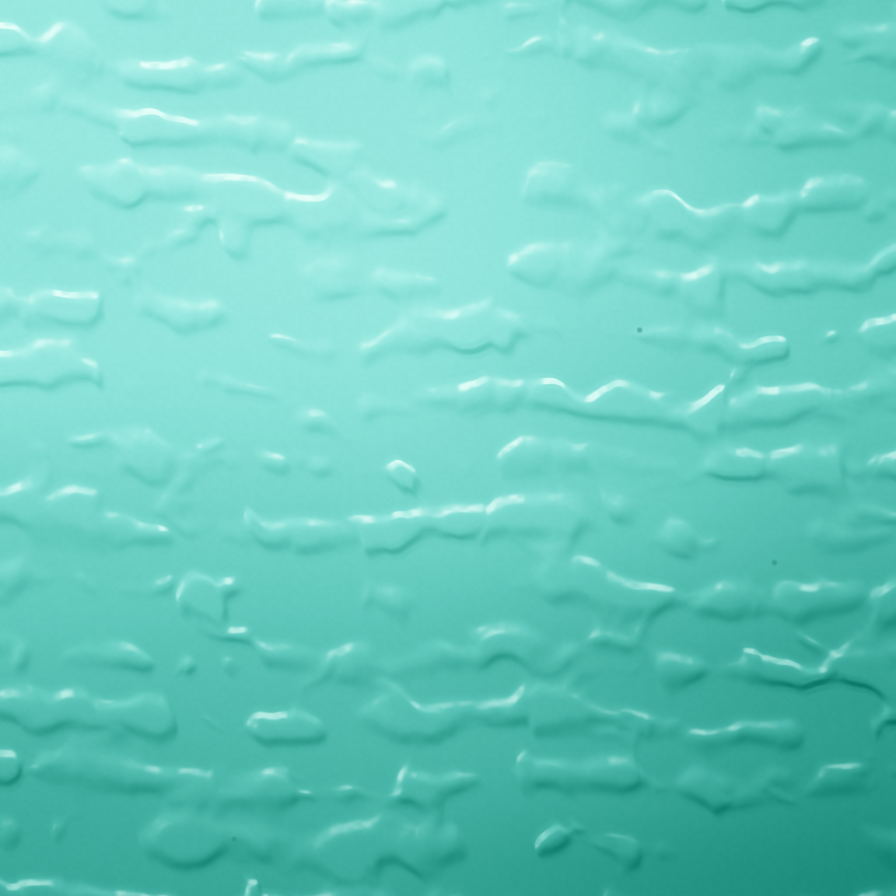
A Shadertoy shader for this texture:

```glsl
// Glossy turquoise plastic embossed with rows of soft, irregular bumps.

float hash(vec2 p) {
    return fract(sin(dot(p, vec2(127.1, 311.7))) * 43758.5453);
}

float noise(vec2 p) {
    vec2 i = floor(p), f = fract(p);
    f = f * f * f * (f * (f * 6.0 - 15.0) + 10.0);
    return mix(mix(hash(i), hash(i + vec2(1, 0)), f.x),
               mix(hash(i + vec2(0, 1)), hash(i + vec2(1, 1)), f.x), f.y);
}

// Height of the embossing: stretched noise gathered into wavy rows
float relief(vec2 p) {
    float rows = 0.5 + 0.5 * cos(6.2832 * (13.5 * p.y + 0.8 * noise(p * vec2(5.0, 3.0))));
    float softness = mix(0.07, 0.2, noise(p * vec2(11.0, 15.0) + 80.0));
    p += 0.036 * (vec2(noise(p * 23.0), noise(p * 23.0 + 40.0)) - 0.5);
    float blobs = 0.46 * noise(p * vec2(13.0, 20.0) + 7.0)
                + 0.34 * noise(p * vec2(29.0, 33.0) + 3.0)
                + 0.07 * noise(p * vec2(64.0, 70.0) + 11.0);
    return smoothstep(-softness, softness, blobs + 0.25 * rows - 0.69);
}

// Turquoise ramp from deep shade (0) to pale light (1)
vec3 turquoise(float t) {
    return vec3(0.16, 0.60, 0.54) + t * vec3(0.51, 0.50, 0.53)
         - t * t * vec3(0.0, 0.16, 0.16);
}

// A few tiny pits
float specks(vec2 p) {
    vec2 cell = floor(p * 9.0);
    vec2 center = 0.2 + 0.6 * vec2(hash(cell + 5.0), hash(cell + 9.0));
    float d = length(fract(p * 9.0) - center) / 9.0;
    return step(0.94, hash(cell + 2.0)) * smoothstep(0.0045, 0.001, d);
}

void mainImage(out vec4 fragColor, in vec2 fragCoord) {
    vec2 uv = fragCoord / iResolution.xy;
    vec2 p = fragCoord / iResolution.y;

    // Broad light, falling off to the bottom and the right
    float light = 0.09 + 0.74 * smoothstep(-0.06, 0.74, uv.y);
    light -= 0.42 * smoothstep(0.4, 1.1, uv.x) * mix(0.5, 1.0, uv.y);
    light += 0.08 * (noise(p * vec2(3.0, 7.0) + 20.0) - 0.5);

    // Slopes facing the lamp above brighten, those below darken
    vec2 toLamp = vec2(-0.0014, 0.003);
    float height = relief(p);
    float slope = relief(p - toLamp) - relief(p + toLamp);
    float broadSlope = relief(p - toLamp * 3.0) - relief(p + toLamp * 3.0);
    float tone = light + 0.03 * height
               + 0.20 * max(slope, 0.0) + 0.07 * max(broadSlope, 0.0)
               - 0.24 * max(-slope, 0.0) - 0.07 * max(-broadSlope, 0.0);

    // Broken white glints along the upper edges
    float patches = smoothstep(0.3, 0.65, noise(p * vec2(42.0, 30.0) + 60.0));
    float sparkle = smoothstep(0.0, 0.8, noise(p * vec2(110.0, 150.0)));
    float glint = smoothstep(0.16, 0.62, slope) * patches * mix(0.55, 1.35, sparkle);
    glint *= mix(0.28, 0.75, clamp(light, 0.0, 1.0));

    vec3 color = turquoise(tone);
    color = mix(color, vec3(0.92, 1.0, 0.98), min(glint, 0.9));
    color = mix(color, vec3(0.15, 0.52, 0.47), 0.5 * specks(p));
    color += 0.01 * (noise(p * 256.0) - 0.5);
    fragColor = vec4(clamp(color, 0.0, 1.0), 1.0);
}
```
